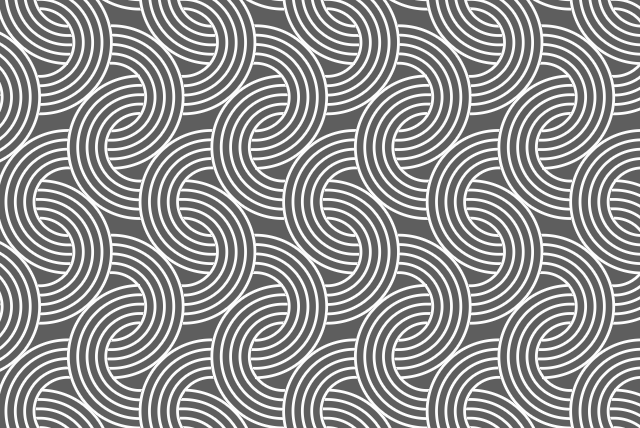
Reproduce this pattern procedurally as a Shadertoy shader.

```glsl
const float ROW_HEIGHT = 1.459;
const float VIEW_HEIGHT = 5.964;

float inside(float signedDistance, float pixel) {
    return clamp(0.5 - signedDistance / pixel, 0.0, 1.0);
}

// Half ring bulging to -x with short straight tails on +x.
// Returns line ink and band coverage.
vec2 halfRing(vec2 p, float pixel) {
    float r = length(vec2(min(p.x, 0.0), p.y));
    float stripe = clamp(round((0.993 - r) / 0.1305), 0.0, 4.0);
    float lineDistance = abs(r - 0.993 + stripe * 0.1305);
    float bandDistance = abs(r - 0.732) - 0.2805;
    return vec2(inside(lineDistance - 0.0195, pixel), inside(bandDistance, pixel));
}

void mainImage(out vec4 fragColor, in vec2 fragCoord) {
    float pixel = VIEW_HEIGHT / iResolution.y;
    vec2 p = fragCoord * pixel - vec2(0.752, 2.803);
    float nearestRow = round(p.y / ROW_HEIGHT);
    vec2 bend = vec2(0.0);
    float tailInk = 0.0;

    for (int j = -1; j <= 1; j++) {
        // Alternate rows shift by half a repeat and mirror vertically
        float row = nearestRow + float(j);
        float odd = mod(row, 2.0);
        vec2 q = vec2(p.x - odd, p.y - row * ROW_HEIGHT);
        q.x -= 2.0 * round(q.x * 0.5);
        q.y *= 1.0 - 2.0 * odd;

        // Two interlocked half rings, related by a half turn
        for (int side = -1; side <= 1; side += 2) {
            vec2 local = q * float(side) - vec2(0.193, 0.350);
            vec2 ring = halfRing(local, pixel);
            if (local.x <= 0.0) bend = max(bend, ring);
            else if (local.x < 0.14) tailInk = max(tailInk, ring.x);
        }
    }

    // Tails pass beneath the curved bands
    float ink = max(bend.x, tailInk * (1.0 - bend.y));
    fragColor = vec4(vec3(mix(0.37, 0.99, ink)), 1.0);
}
```
